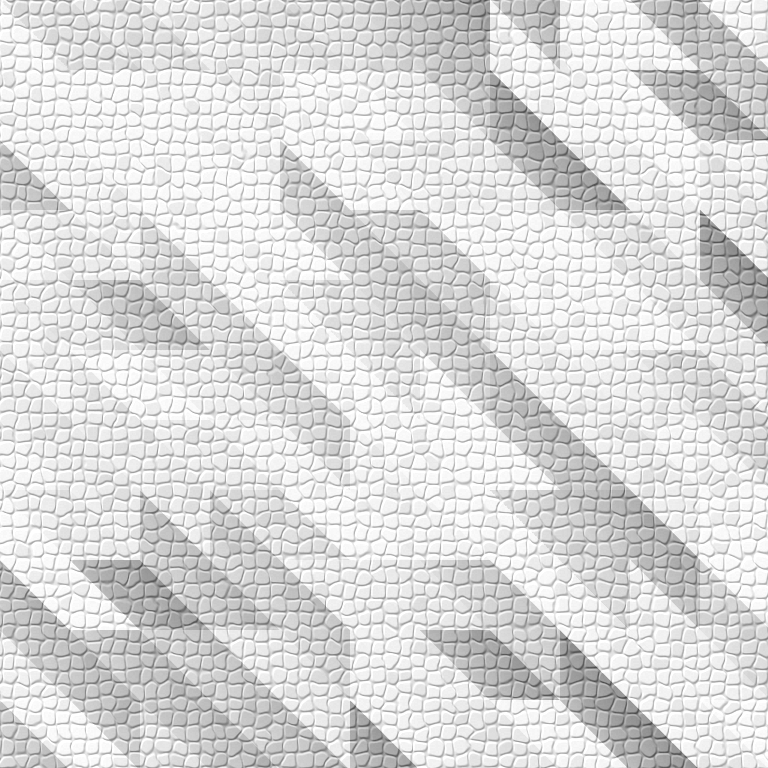
This pattern is drawn by a WebGL 1 fragment shader. Its source:

```glsl
precision highp float;
// Pale grey diagonal strips cut into parallelograms on an 11 by 11 grid,
// pressed into a relief of about 54 by 54 small rounded tiles.
// The tiles are a lightly jittered Voronoi grid, embossed by a height difference.
uniform vec2 u_resolution;

float hash(vec2 p) {
  return fract(sin(dot(p, vec2(127.1, 311.7))) * 43758.5453);
}

float smoothNoise(vec2 p) {
  vec2 i = floor(p);
  vec2 f = fract(p);
  f = f * f * (3.0 - 2.0 * f);
  return mix(mix(hash(i), hash(i + vec2(1.0, 0.0)), f.x),
             mix(hash(i + vec2(0.0, 1.0)), hash(i + 1.0), f.x), f.y);
}

vec2 tileCentre(vec2 cell) {
  return 0.5 + 0.4 * (vec2(hash(cell), hash(cell + 71.3)) - 0.5);
}

// Grey of the strips; each grid cell is split by its falling diagonal.
float stripTone(vec2 uv) {
  vec2 p = uv * 10.97;
  vec2 cell = floor(p);
  vec2 f = fract(p);
  float upper = step(f.y, f.x);
  float band = cell.y - cell.x - upper;
  float along = 2.0 * cell.x + upper;

  // Join two to four neighbouring triangles into one piece.
  float run = 2.0 + floor(3.0 * hash(vec2(band, 4.7)));
  float start = floor(6.0 * hash(vec2(band, 9.2)));
  float piece = floor((along + start) / run);
  float h = hash(vec2(piece * 1.7 + 3.0, band));

  // Pieces darken towards their upper right edge.
  float edge = 1.0 - fract(p.y - p.x);
  float dark = 0.31 * pow(h, 2.1) * (0.75 + 0.5 * edge);
  return 0.98 - dark;
}

// Distance to the tile border with rounded corners in x; yz is the tile.
vec3 tileBorder(vec2 p) {
  // Wobble the joints at a scale below one tile.
  p += 0.3 * (vec2(smoothNoise(p * 1.6), smoothNoise(p * 1.6 + 37.0)) - 0.5);
  vec2 cell = floor(p);
  vec2 f = fract(p);
  vec2 nearest = vec2(0.0);
  vec2 toNearest = vec2(0.0);
  float best = 8.0;
  for (int j = -1; j <= 1; j++) {
    for (int i = -1; i <= 1; i++) {
      vec2 g = vec2(float(i), float(j));
      vec2 r = g + tileCentre(cell + g) - f;
      float d = dot(r, r);
      if (d < best) {
        best = d;
        nearest = g;
        toNearest = r;
      }
    }
  }
  float sum = 0.0;
  for (int j = -2; j <= 2; j++) {
    for (int i = -2; i <= 2; i++) {
      vec2 g = nearest + vec2(float(i), float(j));
      vec2 r = g + tileCentre(cell + g) - f;
      vec2 across = r - toNearest;
      if (dot(across, across) > 0.0001) {
        float d = dot(0.5 * (toNearest + r), normalize(across));
        sum += exp(-13.0 * d);
      }
    }
  }
  return vec3(-log(sum) / 13.0, cell + nearest);
}

float tileHeight(float border) {
  return smoothstep(-0.02, 0.13, border);
}

void main() {
  vec2 uv = gl_FragCoord.xy / u_resolution;
  uv.y = 1.0 - uv.y;

  // Average four samples to smooth the strip edges.
  float tone = 0.0;
  for (int j = 0; j < 2; j++) {
    for (int i = 0; i < 2; i++) {
      vec2 offset = (vec2(float(i), float(j)) - 0.5) * 0.5;
      tone += 0.25 * stripTone(uv + offset / u_resolution);
    }
  }

  // Relief lit from above and a little from the left.
  vec2 p = uv * 54.0;
  vec3 tile = tileBorder(p);
  float height = tileHeight(tile.x);
  float towardsLight = tileHeight(tileBorder(p + vec2(-0.06, -0.13)).x);
  float slope = height - towardsLight;
  tone += 0.15 * max(slope, 0.0) - 0.25 * max(-slope, 0.0);
  tone -= 0.075 * (1.0 - height);

  // A few duller tiles and a fine grain.
  tone -= 0.05 * step(0.84, hash(tile.yz + 17.0)) * height;
  tone += 0.02 * (hash(floor(uv * 512.0)) - 0.5);

  gl_FragColor = vec4(vec3(clamp(tone, 0.0, 1.0)), 1.0);
}
```
